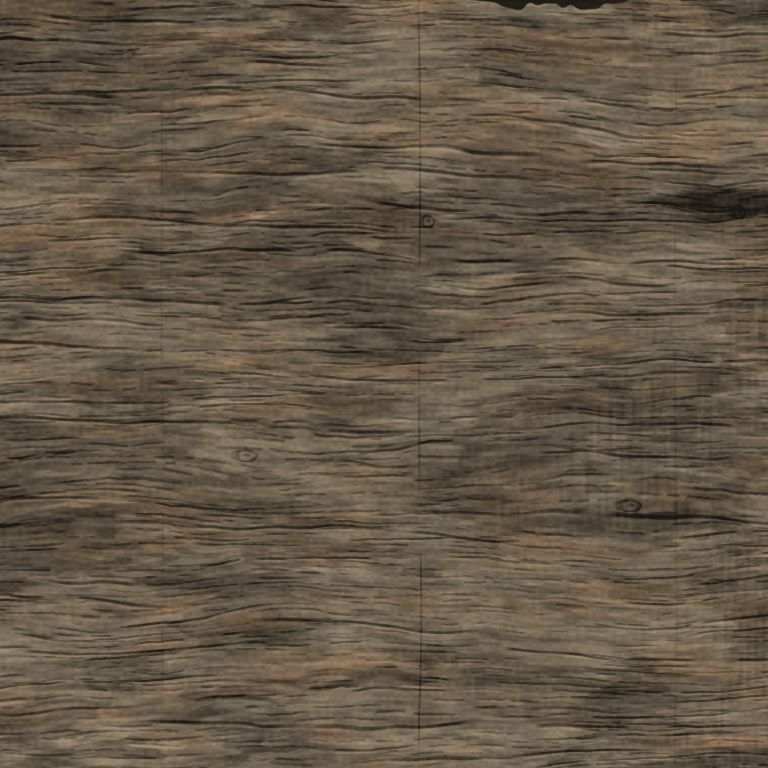
Give the GLSL for this texture, as a WebGL 2 fragment shader.

```glsl
#version 300 es
precision highp float;

uniform vec2 u_resolution;
out vec4 fragColor;

const vec3 DARK_WOOD = vec3(0.25, 0.22, 0.18);
const vec3 PALE_WOOD = vec3(0.56, 0.495, 0.405);
const vec3 WARM_SHIFT = vec3(0.13, -0.005, -0.08);
const float BASE_TONE = 0.62;
const float STAIN_DEPTH = 0.25;
const float STAIN_FRAY = 0.07;
const float CRACK_DEPTH = 0.62;
const float LIP_HEIGHT = 0.17;
const float SEAM_DEPTH = 0.28;
const int SEAM_COUNT = 3;
const vec2 KNOT_START = vec2(0.32, 0.407);
const vec2 KNOT_STEP = vec2(0.50, -0.065);
const vec2 NAIL_START = vec2(0.557, 0.712);
const vec2 NAIL_STEP = vec2(0.405, 0.012);
const vec2 SMEAR_CENTER = vec2(0.96, 0.737);
const vec2 SMEAR_RADIUS = vec2(0.13, 0.021);

float hash(vec2 cell) {
    uvec2 k = uvec2(ivec2(cell)) * uvec2(1597334673u, 3812015801u);
    uint h = (k.x ^ k.y) * 1597334673u;
    h = (h ^ (h >> 15)) * 2246822519u;
    return float((h ^ (h >> 13)) >> 8) / 16777216.0;
}

float noise(vec2 p) {
    vec2 cell = floor(p), f = fract(p);
    f = f * f * f * (f * (f * 6.0 - 15.0) + 10.0);
    return mix(mix(hash(cell), hash(cell + vec2(1, 0)), f.x),
               mix(hash(cell + vec2(0, 1)), hash(cell + vec2(1, 1)), f.x), f.y);
}

float fbm(vec2 p) {
    float sum = 0.0, amplitude = 0.533;
    for (int i = 0; i < 4; i++) {
        sum += amplitude * noise(p);
        p = p * 2.03 + vec2(17.3, 9.1);
        amplitude *= 0.5;
    }
    return sum;
}

// One wavering hairline per row, tapering in and out along the grain
float hairlines(vec2 p, float rows, float pace, float width, float threshold) {
    float y = p.y * rows, row = floor(y);
    float x = p.x * pace + 9.0 * hash(vec2(row, 5.0));
    float center = 0.5 + 0.5 * (noise(vec2(x * 1.3, row + 300.0)) - 0.5)
                 + 0.12 * (noise(vec2(x * 7.0, row + 700.0)) - 0.5);
    float taper = smoothstep(threshold, threshold + 0.22, noise(vec2(x, row)));
    float gaps = smoothstep(0.15, 0.45, noise(vec2(x * 5.0, row + 500.0)));
    float reach = abs(fract(y) - center) / rows;
    return taper * gaps * (1.0 - smoothstep(0.3 * width, width * (0.6 + 0.4 * taper), reach));
}

// Long, medium and short cracks at slightly different slants
float cracks(vec2 q) {
    float split = hairlines(q + vec2(0.3, 0.3 + 0.020 * q.x), 31.0, 3.5, 0.0031, 0.46);
    split = max(split, 0.9 * hairlines(q + vec2(0.7, 0.5 - 0.025 * q.x), 62.0, 7.0, 0.0023, 0.50));
    return max(split, 0.6 * hairlines(q + vec2(1.1, 0.7 + 0.008 * q.x), 125.0, 16.0, 0.0019, 0.46));
}

// Small broken dark ring with a dark pith
float ringMark(vec2 d, float radius) {
    float r = length(d) + 0.005 * (noise(d * 160.0 + 80.0) - 0.5);
    float ring = 1.0 - smoothstep(0.0005, 0.003, abs(r - radius));
    float pith = 1.0 - smoothstep(0.001, 0.0035, length(d - vec2(0.001)));
    return ring * (0.3 + 0.5 * noise(d * 110.0 + 35.0)) + 0.4 * pith;
}

void main() {
    vec2 p = gl_FragCoord.xy / u_resolution;

    // Grain coordinates, bent by slow waves and around knots
    vec2 q = p;
    q.y += 0.06 * (fbm(p * vec2(2.0, 4.0) + 5.0) - 0.5);
    float marks = 0.0, blotches = 0.0;
    for (int i = 0; i < 2; i++) {
        vec2 knot = p - KNOT_START - float(i) * KNOT_STEP;
        vec2 nail = p - NAIL_START - float(i) * NAIL_STEP;
        vec2 spread = knot * vec2(10.0, 16.0);
        q.y -= 0.25 * knot.y * exp(-dot(spread, spread));
        marks += ringMark(knot * vec2(0.6, 1.1), 0.008) + ringMark(nail, 0.0075);
        vec2 lobe = vec2(knot.x - 0.01, abs(knot.y + 0.004) - 0.039) / vec2(0.055, 0.024);
        float edge = length(lobe) + 0.8 * (fbm(p * vec2(14.0, 90.0)) - 0.5);
        blotches += (1.0 - smoothstep(0.85, 1.02, edge)) * (knot.y < 0.0 ? 1.0 : 0.65);
    }

    // Streaks and fibres from broad to fine
    float weather = fbm(q * vec2(6.0, 12.0) + 40.0) - 0.5;
    float streaks = fbm(q * vec2(7.0, 42.0) + 12.0) - 0.5;
    float grain = fbm(q * vec2(14.0, 110.0) + 73.0) - 0.5;
    float fibres = noise(q * vec2(36.0, 245.0)) - 0.5;
    float pores = noise(p * vec2(190.0, 250.0) + 11.0) - 0.5;
    float tone = BASE_TONE + 0.44 * weather + 0.42 * streaks + 0.62 * grain
               + 0.40 * fibres + 0.20 * pores;

    // Dark stains whose ends fray along single fibres
    float fray = noise(q * vec2(9.0, 150.0) + 19.0) + 0.6 * noise(q * vec2(20.0, 70.0) + 29.0) - 0.8;
    float stainField = fbm((q + vec2(STAIN_FRAY * fray, 0.0)) * vec2(6.0, 14.0) + 23.0) + 0.12 * grain;
    float stain = 1.0 - smoothstep(0.425, 0.47, stainField);
    tone -= STAIN_DEPTH * max(stain, min(blotches, 1.0));

    // Cracks with a lit lower lip
    tone -= CRACK_DEPTH * cracks(q);
    tone += LIP_HEIGHT * cracks(q + vec2(0.0, 0.0035));

    // Upright seams and faint saw marks across the grain
    for (int i = 0; i < SEAM_COUNT; i++) {
        float id = float(i);
        float x = fract(0.547 + id * 0.332) + 0.004 * (noise(vec2(id * 7.0, p.y * 5.0)) - 0.5);
        float line = 1.0 - smoothstep(0.0005, 0.0022, abs(p.x - x));
        float wear = smoothstep(0.2, 0.8, fbm(vec2(id * 13.0 + 3.0, p.y * 16.0)));
        tone -= SEAM_DEPTH * line * wear * (i == 0 ? 1.3 : 0.5);
    }
    float sawn = smoothstep(0.5, 0.8, p.x) * smoothstep(0.35, 0.65, noise(p * vec2(7.0, 5.0) + 90.0));
    tone += (0.06 + 0.14 * sawn) * (noise(p * vec2(200.0, 30.0) + 6.0) - 0.5);

    // Sooty smear and ringed marks
    float smear = length((p - SMEAR_CENTER) / SMEAR_RADIUS) + 0.4 * streaks + 0.8 * grain;
    tone -= 0.5 * (1.0 - smoothstep(0.55, 1.1, smear));
    tone -= marks;

    // Splintered gap at the upper edge with a pale rim
    float gapSpan = smoothstep(0.59, 0.70, p.x) * (1.0 - smoothstep(0.73, 0.87, p.x));
    float ragged = 0.6 * noise(vec2(p.x * 30.0, 4.0)) + 0.4 * noise(vec2(p.x * 90.0, 8.0));
    float gapEdge = 1.001 - gapSpan * (0.003 + 0.017 * ragged);
    tone += 0.2 * gapSpan * smoothstep(gapEdge - 0.005, gapEdge - 0.001, p.y);
    float gap = smoothstep(gapEdge - 0.001, gapEdge + 0.002, p.y);
    tone = mix(tone, -0.4 + 0.5 * grain, gap);

    // Wood colour with rusty and slightly greyed areas
    vec3 color = mix(DARK_WOOD, PALE_WOOD, clamp(tone, -0.45, 1.2));
    float warmth = fbm(q * vec2(9.0, 36.0) + 61.0) - 0.5;
    warmth = warmth > 0.0 ? warmth : 0.3 * warmth;
    color += WARM_SHIFT * warmth * clamp(tone + 0.3, 0.0, 1.0);
    fragColor = vec4(clamp(color, 0.0, 1.0), 1.0);
}
```
